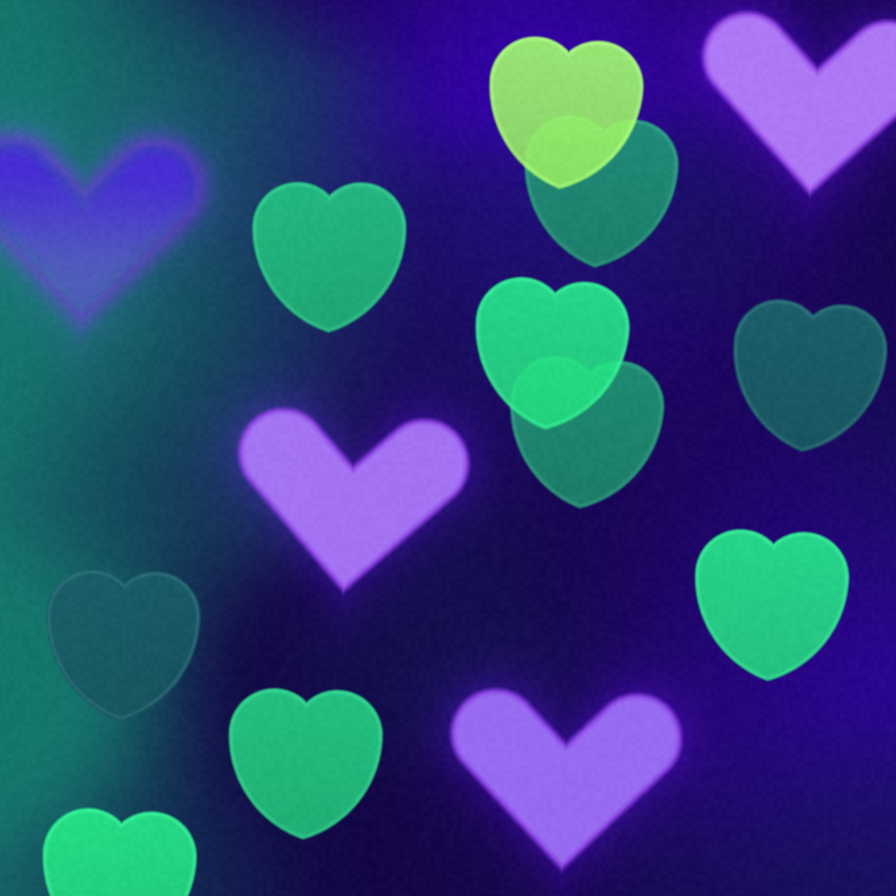
This background is drawn by a WebGL 2 fragment shader. Its source:

```glsl
#version 300 es
precision highp float;

uniform vec2 u_resolution;
out vec4 fragColor;

float hash(vec2 cell) {
    vec3 q = fract(cell.xyx * 0.1031);
    q += dot(q, q.yzx + 33.33);
    return fract((q.x + q.y) * q.z);
}

float noise(vec2 p) {
    vec2 cell = floor(p), f = fract(p);
    f = f * f * (3.0 - 2.0 * f);
    return mix(mix(hash(cell), hash(cell + vec2(1, 0)), f.x),
               mix(hash(cell + vec2(0, 1)), hash(cell + 1.0), f.x), f.y);
}

vec2 rotate(vec2 p, float angle) {
    float c = cos(angle), s = sin(angle);
    return vec2(c * p.x - s * p.y, s * p.x + c * p.y);
}

// Wide heart: two mirrored round bars that meet in a straight-sided point
float wideHeart(vec2 p) {
    vec2 q = vec2(abs(p.x), p.y - 0.05) - vec2(0.079, 0.0);
    vec2 axis = vec2(-0.7071);
    return length(q - axis * clamp(dot(q, axis), 0.0, 0.18)) - 0.05;
}

// Plump heart: round lobes above, large arcs below
float plumpHeart(vec2 p) {
    float size = 0.086;
    vec2 q = vec2(abs(p.x), p.y) / size - vec2(0.0, 0.4);
    float d = q.y > 0.0 ? length(q - vec2(0.41, 0.0)) - 0.59
                        : length(q + vec2(0.43, 0.0)) - 1.43;
    return d * size;
}

float cover(float d, float softness) {
    float w = max(softness, 0.8 / u_resolution.y);
    return smoothstep(w, -w, d);
}

vec3 background(vec2 p) {
    float cloud = noise(p * vec2(2.5, 4.5) + 7.0) - 0.5;
    vec2 upper = p - vec2(0.6, 0.87), side = p - vec2(1.0, 0.22);
    float indigo = exp(-14.0 * dot(upper, upper)) + 0.8 * exp(-12.0 * dot(side, side));
    float teal = smoothstep(0.38, -0.05, p.x + 0.3 * cloud);
    vec3 color = mix(vec3(0.075, 0.025, 0.27), vec3(0.2, 0.01, 0.66), min(indigo, 1.0));
    color = mix(color, vec3(0.06, 0.1, 0.3), 0.5 * smoothstep(0.45, 0.9, noise(p * 4.0 + 31.0)));
    return mix(color, vec3(0.08, 0.46, 0.42), teal);
}

vec3 paintPlump(vec3 color, vec2 p, vec3 tint, float opacity) {
    float d = plumpHeart(p);
    float rim = exp(-pow((d + 0.003) / 0.002, 2.0));
    vec3 fill = tint * (0.97 + 0.6 * p.y) + 0.07 * rim;
    return mix(color, fill, opacity * cover(d, 0.002));
}

vec3 paintWide(vec3 color, vec2 p, vec3 tint, float blur) {
    float d = wideHeart(p);
    color += vec3(0.1, 0.01, 0.28) * exp(-max(d, 0.0) * 38.0) * (1.0 - color);
    vec3 edge = mix(tint, vec3(0.5, 0.16, 0.86), 0.7);
    vec3 fill = mix(edge, tint, smoothstep(0.0, -0.009, d));
    return mix(color, fill, 0.96 * cover(d, blur));
}

void main() {
    vec2 p = gl_FragCoord.xy / u_resolution.y;
    vec3 color = background(p);

    // Evenly spread hearts with a little jitter; every third one is wide
    for (int i = 0; i < 12; i++) {
        float n = float(i);
        vec2 jitter = vec2(hash(vec2(n, 3.0)), hash(vec2(n, 11.0))) - 0.5;
        vec2 center = fract(vec2(0.6) + n * vec2(0.7549, 0.5698)) + 0.06 * jitter;
        vec2 q = rotate(p - center, 0.05 + 0.1 * jitter.x);

        if (i % 3 == 2) {
            bool hazy = i == 2;
            vec3 violet = mix(vec3(0.58, 0.42, 0.96), vec3(0.72, 0.5, 0.98), hash(vec2(n, 19.0)));
            vec3 haze = mix(vec3(0.32, 0.36, 0.74), vec3(0.28, 0.16, 0.84),
                            smoothstep(-0.06, 0.08, q.y));
            color = paintWide(color, q, hazy ? haze : violet, hazy ? 0.025 : 0.004);
        } else {
            // Some plump hearts have a dimmer echo behind them
            if (i % 4 == 0) {
                vec2 offset = vec2(0.045, -0.085);
                color = paintPlump(color, q - offset, vec3(0.12, 0.62, 0.45), 0.85);
            }
            float glow = smoothstep(0.15, 0.65, fract(0.62 * n + 0.9));
            vec3 green = mix(vec3(0.1, 0.36, 0.4), vec3(0.15, 0.93, 0.54), glow);
            vec3 tint = i % 7 == 4 ? vec3(0.64, 1.0, 0.42) : green;
            color = paintPlump(color, q, tint, 0.88);
        }
    }

    // Fine film grain
    color += 0.025 * (noise(p * 230.0) - 0.5);
    fragColor = vec4(clamp(color, 0.0, 1.0), 1.0);
}
```
